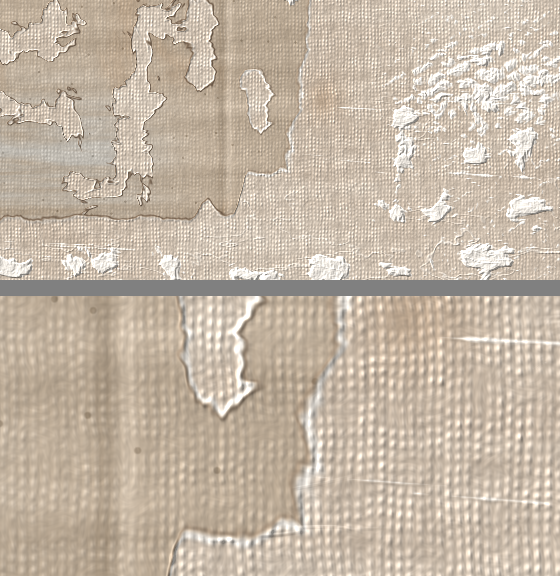
Top, the full canvas; bottom, a detail of the centre.
Reproduce this texture procedurally as a Shadertoy shader.

```glsl
const float TAU = 6.2832;
const vec3 CANVAS_TAN = vec3(.775, .71, .64);
const vec3 CANVAS_PALE = vec3(.845, .795, .735);
const vec3 FILM_TAN = vec3(.73, .665, .585);
const vec3 FILM_GREY = vec3(.74, .72, .685);
const vec3 OCHRE = vec3(.70, .57, .44);
const vec3 UMBER = vec3(.38, .30, .23);
const vec3 WHITE = vec3(.965, .945, .915);

vec2 hash2(vec2 c) {
    return fract(sin(vec2(dot(c, vec2(127.1, 311.7)), dot(c, vec2(269.5, 183.3)))) * 43758.5);
}

// Layered, warped sines in about -1..1
float waves(vec2 p, int octaves) {
    float sum = 0., amp = .5;
    for (int i = 0; i < octaves; i++) {
        p = mat2(1.6, 1.2, -1.2, 1.6) * p + 1.7;
        p += .5 * sin(p.yx);
        sum += amp * sin(p.x) * sin(p.y + 1.);
        amp *= .58;
    }
    return sum;
}

// Cellular noise: distance to the nearest seed
float cells(vec2 p) {
    vec2 id = floor(p);
    float d = 2.;
    for (int k = 0; k < 9; k++) {
        vec2 c = id + vec2(k % 3 - 1, k / 3 - 1);
        d = min(d, length(c + hash2(c) - p));
    }
    return d;
}

float capsule(vec2 p, vec2 a, vec2 b, float r) {
    vec2 ab = b - a;
    float t = clamp(dot(p - a, ab) / dot(ab, ab), 0., 1.);
    return length(p - a - t * ab) - r;
}

float bell(float x, float width) {
    return exp(-x * x / (width * width));
}

// Woven threads: upright ribs crossed by nearly level rows
float weave(vec2 p) {
    vec2 t = p / vec2(.0118, .0145) + .45 * vec2(waves(p * 8., 3), waves(p.yx * 9., 3));
    float column = floor(t.x + .5);
    float rib = smoothstep(.1, .9, .5 + .5 * cos(TAU * t.x));
    float knot = .5 + .5 * cos(TAU * (t.y + .45 * hash2(vec2(column, 7.)).x));
    return rib * mix(.35, 1., knot) * (.85 + .9 * waves(p * 26., 3));
}

// Thin glaze at the lower right
float glaze(vec2 p) {
    return smoothstep(.39, .35, p.y) * smoothstep(1.25, 1.6, p.x);
}

// Scraped film with torn holes, positive inside
float filmField(vec2 p) {
    float rough = waves(p * 9., 4);
    float right = .98 + .13 * p.y - p.x + .025 * rough;
    float base = .22 + .17 * smoothstep(.83, .89, p.x) + .06 * bell(p.x - .74, .03);
    float bottom = p.y - base + .02 * rough;
    float torn = capsule(p, vec2(.42, .32), vec2(.58, 1.), .045);
    torn = min(torn, capsule(p, vec2(.05, .64), vec2(.42, .48), .03));
    torn = min(torn, capsule(p, vec2(.05, .84), vec2(.26, .96), .05));
    torn = min(torn, capsule(p, vec2(.3, .3), vec2(.5, .3), .015));
    torn += .12 * rough;
    float drip = capsule(p, vec2(.715, .74), vec2(.725, 1.05), .035);
    float island = capsule(p, vec2(.92, .57), vec2(.9, .7), .035);
    return min(min(right, bottom), min(torn, min(drip, island) + .05 * rough));
}

// Thick white paint, positive inside
float impastoField(vec2 p) {
    float rough = waves(p * vec2(12., 13.), 4);
    float d = capsule(p, vec2(1.8, .24), vec2(2.02, .26), .025);
    d = min(d, capsule(p, vec2(.97, 1.01), vec2(1.04, 1.01), .02));
    d = min(d, capsule(p, vec2(1.7, .07), vec2(1.82, .06), .04));
    // Broken columns
    for (int i = 0; i < 4; i++) {
        float k = float(i);
        vec2 foot = vec2(1.41 + .15 * k, .22 + .21 * step(1.5, k));
        float tall = .1 + .28 * mod(k + 1., 2.);
        d = min(d, capsule(p, foot, foot + vec2(.03, tall), .022));
    }
    // Dabs along the lower border
    for (int i = 0; i < 8; i++) {
        vec2 seed = hash2(vec2(i, 4));
        vec2 dab = vec2(.285 * float(i), .02 + .06 * seed.y);
        d = min(d, capsule(p, dab, dab + vec2(.09, -.01), .01 + .03 * seed.x));
    }
    d += .07 * rough;
    // Thin horizontal drags
    for (int i = 0; i < 15; i++) {
        vec2 seed = hash2(vec2(i, 11));
        vec2 start = vec2(1.02 + .75 * seed.x, .38 + .34 * seed.y * seed.y);
        if (i % 3 == 0) start = vec2(.4 * seed.x - .1, .08 + .06 * seed.y);
        vec2 end = start + vec2(.08 + .2 * seed.y, -.012);
        d = min(d, capsule(p, start, end, .001) + .006 * rough);
    }
    d = min(d, capsule(p, vec2(1.55, .385), vec2(2., .36), .005) + .013 * rough);
    // Flattened crumbs
    float gate = smoothstep(1.2, 1.65, p.x) * (.35 + .65 * bell(p.y - .69, .15));
    float crumbs = .03 * (.62 * gate - cells(p * vec2(18., 28.) + rough) - .06);
    return max(-d, crumbs);
}

// Thin, mostly level crests left by dragged paint
float crests(vec2 p) {
    float gate = bell(length((p - vec2(.95, .3)) * vec2(1., .8)), .11);
    gate += .6 * smoothstep(1.2, 1.5, p.x) * smoothstep(0., .5, waves(p * 4., 2));
    gate += .6 * smoothstep(.2, .12, p.y);
    return min(gate, 1.) * bell(waves(p * vec2(5., 12.), 4) - .12, .05);
}

float height(vec2 p) {
    float film = filmField(p);
    float cover = smoothstep(-.003, .005, film);
    float thick = smoothstep(-.002, .022, impastoField(p));
    float cloth = mix(1., .36 + .25 * smoothstep(.8, .9, p.x), cover);
    cloth *= (1. - .7 * thick) * (1. - .35 * glaze(p));
    return .0031 * weave(p) * cloth + .003 * cover + .004 * bell(film, .006)
        + thick * (.013 + .007 * waves(p * 24., 4)) + .004 * crests(p) * (1. - cover)
        + .0022 * waves(p * vec2(42., 34.), 4) * mix(1., .7, cover);
}

void mainImage(out vec4 fragColor, in vec2 fragCoord) {
    vec2 p = fragCoord / iResolution.y;
    float film = filmField(p);
    float cover = smoothstep(-.003, .003, film);
    float paint = smoothstep(-.001, .004, impastoField(p));
    float cloud = waves(p * 2.3, 5);
    float streak = waves(p * vec2(1.2, 14.), 5);
    float thread = weave(p) - .28;

    // Bare cloth
    vec3 cloth = mix(CANVAS_TAN, CANVAS_PALE, clamp(.6 + .5 * cloud + .4 * streak, 0., 1.));
    cloth = mix(cloth, OCHRE, .35 * bell(length(p - vec2(1.16, .64)), .07));
    cloth = mix(cloth, CANVAS_TAN, .5 * glaze(p));
    cloth += .2 * thread * (1. - .4 * glaze(p));

    // Film: grey-blue sweeps, ochre stains, a long vertical fold and rare pits
    float grey = smoothstep(.75, .25, p.x) * bell(p.y - .43, .22);
    vec3 skin = mix(FILM_TAN, FILM_GREY, clamp(grey * (.8 + 1.3 * streak), 0., 1.));
    skin = mix(skin, OCHRE, .25 * smoothstep(.25, .7, cloud));
    skin += .06 * streak + .07 * bell(p.x - .82, .012) - .07 * bell(p.x - .79, .014);
    skin += .1 * thread - .13 * smoothstep(.045, .02, cells(p * 8.));

    // Film borders: umber on the left, white on the right
    vec3 color = mix(cloth, skin, cover);
    float rightSide = smoothstep(.78, .86, p.x);
    color = mix(color, UMBER, .75 * bell(film - .006, .004) * (1. - .5 * rightSide));
    color = mix(color, WHITE, .95 * bell(film + .003, .005) * mix(.4, 1., rightSide));
    color = mix(color, WHITE, .55 * crests(p) * (1. - cover));
    color = mix(color, WHITE, paint * .9);

    // Raking light from the upper left
    float e = .003;
    float h = height(p);
    vec2 slope = vec2(height(p + vec2(e, 0.)) - h, height(p + vec2(0., e)) - h) / e;
    float light = clamp(dot(slope, vec2(.8, -.6)), -1.3, 1.1);
    color *= 1. + .34 * light;
    fragColor = vec4(clamp(color, 0., 1.), 1.);
}
```
